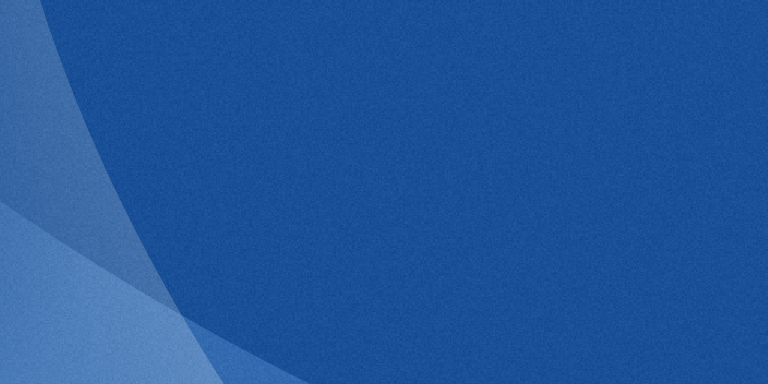
Reproduce this background procedurally as a WebGL 2 fragment shader.

```glsl
#version 300 es
precision highp float;
// Two translucent curved sheets overlap in the lower left of a deep blue field.
// Each sheet is bounded by a bowed line and brightens along a gradient;
// a fine cellular grain covers everything. Lengths are in canvas heights.

uniform vec2 u_resolution;
out vec4 outColor;

const vec3 FIELD = vec3(0.100, 0.312, 0.590);
const vec3 VEIL = vec3(0.98, 1.0, 0.99);            // tint of the steep sheet
const vec3 SHALLOW_LIGHT = vec3(0.102, 0.106, 0.098);

const float VEIL_MIN = 0.112;       // opacity of the steep sheet at the left
const float VEIL_MAX = 0.210;       // and at its lower right tip
const float STEEP_TOP = 0.104;      // x of the steep edge at the top
const float STEEP_RUN = 0.479;      // its sideways travel down to the bottom
const float STEEP_BOW = 0.162;
const float STEEP_FADE = 0.36;      // width of the brighter band at the edge
const float EDGE_SHARE = 0.35;      // weight of that band in the opacity
const float SHALLOW_HEIGHT = 0.4766; // y of the shallow edge at the left
const float SHALLOW_RUN = 0.807;     // x where it meets the bottom
const float SHALLOW_BOW = 0.0755;
const float SHALLOW_START = 0.58;    // its relative light at the upper left
const float GRAIN_CELLS = 256.0;     // cells per canvas height
const float GRAIN_STRENGTH = 0.029;

// Approximate signed distance to the steep edge, positive on its left.
float steepSheet(vec2 p) {
    float s = 1.0 - p.y;
    float edge = STEEP_TOP + STEEP_RUN * s - STEEP_BOW * s * (1.0 - s);
    float slope = STEEP_RUN - STEEP_BOW * (1.0 - 2.0 * s);
    return (edge - p.x) / length(vec2(1.0, slope));
}

// Approximate signed distance to the shallow edge, positive below it.
float shallowSheet(vec2 p) {
    float u = p.x / SHALLOW_RUN;
    float edge = SHALLOW_HEIGHT * (1.0 - u) - SHALLOW_BOW * u * (1.0 - u);
    float slope = (SHALLOW_HEIGHT + SHALLOW_BOW * (1.0 - 2.0 * u)) / SHALLOW_RUN;
    return (edge - p.y) / length(vec2(1.0, slope));
}

float hash(vec2 cell) {
    vec3 q = fract(cell.xyx * 0.1031);
    q += dot(q, q.yzx + 33.33);
    return fract((q.x + q.y) * q.z);
}

// Sum of two hashes, centred on zero.
float grain(vec2 p) {
    vec2 cell = floor(p * GRAIN_CELLS);
    return hash(cell) + hash(cell + 71.0) - 1.0;
}

void main() {
    vec2 p = gl_FragCoord.xy / u_resolution.y;
    float soft = 0.6 / u_resolution.y;
    vec3 color = FIELD;

    // Shallow sheet, brightening toward the lower right
    float shallow = shallowSheet(p);
    float along = clamp(p.x + 0.8 * (SHALLOW_HEIGHT - p.y), 0.0, 0.45) / 0.45;
    float glow = mix(SHALLOW_START, 1.0, along);
    color += SHALLOW_LIGHT * glow * smoothstep(-soft, soft, shallow);

    // Steep sheet laid over it, denser to the right and beside its edge
    float steep = steepSheet(p);
    float nearEdge = 1.0 - clamp(steep / STEEP_FADE, 0.0, 1.0);
    float across = clamp(p.x / (STEEP_TOP + STEEP_RUN), 0.0, 1.0);
    float opacity = mix(VEIL_MIN, VEIL_MAX, mix(across, nearEdge, EDGE_SHARE));
    color = mix(color, VEIL, opacity * smoothstep(-soft, soft, steep));

    color += GRAIN_STRENGTH * grain(p);
    outColor = vec4(color, 1.0);
}
```
